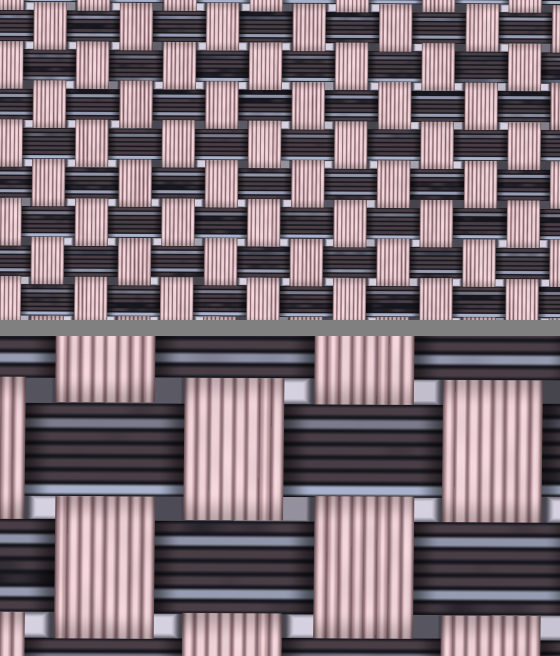
Top, the full canvas; bottom, a detail of the centre.
Give the GLSL for this texture, as a WebGL 2 fragment shader.

```glsl
#version 300 es
precision highp float;
// Plain basket weave: ribbed rose strips over and under dark glossy bands.
uniform vec2 u_resolution;
out vec4 fragColor;

// Layout, as fractions of the canvas, measured from the upper left
const vec2 PITCH = vec2(0.0771, 0.1224);      // spacing of strips and bands
const vec2 ORIGIN = vec2(0.0130, 0.0800);     // centre of the first crossing
const vec2 LEAN = vec2(0.0060, -0.0091);      // slight skew of the weave
// Sizes, as fractions of one pitch
const vec2 STRIP_HALF = vec2(0.385, 0.605);
const vec2 BAND_HALF = vec2(0.630, 0.395);
const float STRIP_RIBS = 8.0;
const float BAND_RIBS = 7.0;
const float JITTER = 0.022;

const vec3 PALE = vec3(0.94, 0.83, 0.85);
const vec3 ROSE = vec3(0.75, 0.61, 0.63);
const vec3 GROOVE = vec3(0.46, 0.36, 0.39);
const vec3 INK = vec3(0.085, 0.085, 0.115);
const vec3 UMBER = vec3(0.29, 0.245, 0.275);
const vec3 STEEL = vec3(0.66, 0.70, 0.80);
const vec3 BACKING = vec3(0.84, 0.82, 0.88);

float hash(vec2 p) {
  vec3 q = fract(vec3(p.xyx) * vec3(0.1031, 0.1030, 0.0973));
  q += dot(q, q.yzx + 33.33);
  return fract((q.x + q.y) * q.z);
}

// Smooth-edged rectangle, 1 inside
float boxMask(vec2 p, vec2 halfSize, vec2 px) {
  vec2 edge = clamp((halfSize - abs(p)) / px + 0.5, 0.0, 1.0);
  return edge.x * edge.y;
}

// Layered sines that run slowly along a fibre
float streak(float along, float seed) {
  return 0.5 + 0.3 * sin(along * 5.0 + seed * 40.0) + 0.2 * sin(along * 13.0 + seed * 71.0);
}

// p: position from the strip centre, in pitches
vec3 stripColor(vec2 p, vec2 cell) {
  float u = clamp((p.x / STRIP_HALF.x * 0.5 + 0.5) * STRIP_RIBS, 0.0, STRIP_RIBS - 0.001);
  float rib = floor(u);
  float tone = hash(vec2(rib + 17.0, cell.x + 31.0)) * 0.6
             + hash(cell * 7.0 + rib * 3.0 + 50.0) * 0.4;
  float side = abs(fract(u) - 0.5) * 2.0;
  vec3 color = mix(PALE, ROSE, smoothstep(0.2, 0.75, side + 0.45 * (tone - 0.5)));
  color = mix(color, GROOVE, smoothstep(0.55, 1.0, side) * (0.6 + 0.4 * tone));
  color *= 0.97 + 0.06 * streak(p.y, tone);
  float bend = smoothstep(0.36, 0.62, abs(p.y));
  float rim = smoothstep(0.86, 1.0, abs(p.x) / STRIP_HALF.x);
  return color * (1.0 - 0.22 * bend) * (1.0 - 0.15 * rim);
}

// p: position from the band centre, in pitches
vec3 bandColor(vec2 p, vec2 cell) {
  float v = clamp((p.y / BAND_HALF.y * 0.5 + 0.5) * BAND_RIBS, 0.0, BAND_RIBS - 0.001);
  float rib = floor(v);
  float rowTone = hash(vec2(rib + 5.0, cell.y * 3.0 + 60.0));
  float tone = 0.55 * rowTone + 0.45 * hash(cell * 5.0 + rib * 11.0 + 90.0);
  float side = abs(fract(v) - 0.5) * 2.0;
  float crown = 1.0 - smoothstep(0.3, 1.0, side);

  // Dark fibres, brown to black
  vec3 color = mix(INK, UMBER, crown * smoothstep(0.15, 0.5, tone + 0.2 * streak(p.x, tone)));

  // Glossy fibres: one near the top, one near the bottom of each band
  float odd = mod(cell.y, 2.0);
  float upper = 1.0 - step(0.5, abs(rib - 1.0));
  float lower = 1.0 - step(0.5, abs(rib - 5.0 - odd));
  float gloss = upper * mix(0.65, 0.45, odd) + lower * mix(0.7, 1.0, odd);
  gloss *= 0.4 + 0.75 * smoothstep(0.1, 0.6, tone + 0.15 * streak(p.x, rowTone));
  color = mix(color, STEEL, clamp(gloss, 0.0, 1.0) * (1.0 - smoothstep(0.35, 1.0, side)));

  // Shade where the band dives beneath a strip
  float dive = smoothstep(0.40, 0.63, abs(p.x));
  return color * (1.0 - 0.5 * dive);
}

// Pale layer glimpsed in the small holes, partly in shadow
vec3 gapColor(vec2 grid) {
  vec2 hole = floor(grid);
  vec2 local = fract(grid) - 0.5;
  float h = hash(hole + 23.0);
  float shade = smoothstep(0.55, 0.9, h) * 0.75;
  shade = max(shade, 0.75 * smoothstep(0.02, 0.10, local.x * sign(h - 0.3)));
  shade = max(shade, 0.6 * smoothstep(0.06, 0.12, abs(local.y)));
  return mix(BACKING, INK, shade);
}

void main() {
  vec2 uv = gl_FragCoord.xy / u_resolution;
  uv.y = 1.0 - uv.y;
  vec2 grid = (uv - ORIGIN + LEAN * uv.yx) / PITCH;
  vec2 px = 1.0 / (PITCH * u_resolution);
  vec2 nearest = floor(grid + 0.5);

  // Alternate crossings: strips lie on top where column + row is odd
  vec2 strip = vec2(grid.x - nearest.x, mod(grid.y + nearest.x, 2.0) - 1.0);
  vec2 band = vec2(mod(grid.x - nearest.y + 1.0, 2.0) - 1.0, grid.y - nearest.y);
  vec2 stripCell = floor(grid - strip + 0.5);
  vec2 bandCell = floor(grid - band + 0.5);
  strip.x += JITTER * (hash(stripCell + 41.0) - 0.5);
  strip.y += JITTER * (hash(stripCell + 77.0) - 0.5);
  band.y += JITTER * (hash(bandCell + 13.0) - 0.5);

  vec3 color = gapColor(grid);
  color = mix(color, bandColor(band, bandCell), boxMask(band, BAND_HALF, px));
  color = mix(color, stripColor(strip, stripCell), boxMask(strip, STRIP_HALF, px));
  fragColor = vec4(color, 1.0);
}
```
